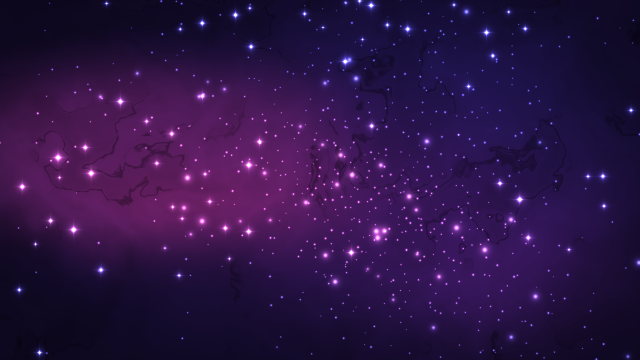
Write a Shadertoy shader that draws this background.

```glsl
const vec3 NIGHT = vec3(0.068, 0.040, 0.160);
const vec3 INDIGO = vec3(0.110, 0.080, 0.310);
const vec3 MAGENTA = vec3(0.390, 0.125, 0.400);
const vec3 ROSE = vec3(0.430, 0.120, 0.370);
const vec3 VIOLET = vec3(0.250, 0.095, 0.390);
const vec3 STAR_BLUE = vec3(0.32, 0.30, 1.00);
const vec3 STAR_PINK = vec3(1.00, 0.45, 0.95);
const float DUST_CELL = 0.026;
const float ORB_CELL = 0.070;
const float SPARKLE_CELL = 0.062;
const float VEIN_DEPTH = 0.30;

float hash(vec2 p) {
    vec3 q = fract(vec3(p.xyx) * 0.1031);
    q += dot(q, q.yzx + 33.33);
    return fract((q.x + q.y) * q.z);
}

float noise(vec2 p) {
    vec2 i = floor(p), f = fract(p);
    f = f * f * (3.0 - 2.0 * f);
    return mix(mix(hash(i), hash(i + vec2(1, 0)), f.x),
               mix(hash(i + vec2(0, 1)), hash(i + vec2(1, 1)), f.x), f.y);
}

float fbm(vec2 p) {
    float sum = 0.0, amp = 0.5;
    for (int i = 0; i < 5; i++) {
        sum += amp * noise(p);
        p = mat2(1.6, 1.2, -1.2, 1.6) * p + 7.3;
        amp *= 0.5;
    }
    return sum;
}

// Soft elliptical falloff, and a flatter version with a firmer rim
float glow(vec2 p, vec2 center, vec2 radius) {
    vec2 d = (p - center) / radius;
    return exp(-dot(d, d));
}

float plateau(vec2 p, vec2 center, vec2 radius) {
    vec2 d = (p - center) / radius;
    float q = dot(d, d);
    return exp(-q * q);
}

float pinkness(vec2 p) {
    return clamp(plateau(p, vec2(0.40, 0.53), vec2(0.75, 0.25))
               + glow(p, vec2(1.15, 0.30), vec2(0.45, 0.23)), 0.0, 1.0);
}

// Chance that a cell holds a star, by layer: 0 dust, 1 orbs, 2 sparkles
float density(vec2 p, int layer) {
    vec2 along = normalize(vec2(0.75, -0.42));
    vec2 d = p - vec2(1.03, 0.41);
    vec2 local = vec2(dot(d, along), dot(d, vec2(-along.y, along.x)));
    float stream = glow(local, vec2(0), vec2(0.55, 0.26));
    float upper = glow(p, vec2(1.22, 0.72), vec2(0.32, 0.30));
    if (layer == 0) return 0.02 + 0.72 * stream + 0.36 * upper;
    if (layer == 1) return 0.02 + 0.42 * stream + 0.16 * upper;
    return 0.02 + 0.30 * plateau(p, vec2(0.33, 0.46), vec2(0.32, 0.26))
         + 0.36 * plateau(p, vec2(1.02, 0.91), vec2(0.54, 0.13))
         + 0.32 * plateau(p, vec2(1.52, 0.46), vec2(0.24, 0.14));
}

float starShape(vec2 d, float size, int layer) {
    float r2 = dot(d, d);
    if (layer == 0) return exp(-r2 / (size * size));
    float star = exp(-r2 / (size * size)) + 0.35 * exp(-r2 / (size * size * 7.0));
    if (layer == 2) {
        vec2 a = abs(d) / size;
        star += 0.8 * (exp(-a.x * 0.65 - a.y * 3.2) + exp(-a.y * 0.65 - a.x * 3.2));
    }
    return star;
}

vec3 starLayer(vec2 p, float cell, float size, int layer) {
    vec3 light = vec3(0);
    vec2 base = floor(p / cell);
    for (int y = -1; y <= 1; y++)
    for (int x = -1; x <= 1; x++) {
        vec2 id = base + vec2(x, y);
        vec2 seed = id + 41.0 * float(layer + 1);
        vec2 pos = (id + vec2(hash(seed + 3.7), hash(seed + 19.1))) * cell;
        float present = step(hash(seed + 57.3), density(pos, layer));
        float vary = hash(seed + 83.9);
        vec3 tint = mix(STAR_BLUE, STAR_PINK, pinkness(pos));
        float s = starShape(p - pos, size * mix(0.65, 1.2, vary), layer);
        light += present * mix(0.45, 1.0, vary) * (tint * s + 0.3 * s * s);
    }
    return light;
}

void mainImage(out vec4 fragColor, in vec2 fragCoord) {
    vec2 p = fragCoord / iResolution.y;

    // Warped field shared by the cloud edges and the marbling
    vec2 warp = vec2(fbm(p * 4.0), fbm(p * 4.0 + 31.7)) - 0.5;
    float marble = fbm(p * 5.0 + warp * 3.5);
    vec2 q = p + warp * 0.09;

    // Nebula clouds
    vec3 col = NIGHT;
    col = mix(col, INDIGO, 0.75 * glow(q, vec2(1.28, 0.66), vec2(0.50, 0.40)));
    col = mix(col, VIOLET, 0.75 * glow(q, vec2(1.00, 0.46), vec2(0.48, 0.26)));
    col = mix(col, VIOLET, 0.70 * glow(q, vec2(1.36, 0.26), vec2(0.36, 0.20)));
    col = mix(col, MAGENTA, 0.80 * plateau(q, vec2(0.40, 0.56), vec2(0.58, 0.25)));
    col = mix(col, ROSE, 0.60 * glow(q, vec2(0.58, 0.44), vec2(0.36, 0.13)));

    // Marbled tone with thin dark veins
    float vein = 1.0 - smoothstep(0.0, 0.03, abs(marble - 0.46));
    float patches = smoothstep(0.40, 0.65, noise(p * 5.0 + 12.0));
    col *= 0.78 + 0.46 * marble;
    col *= 1.0 - VEIN_DEPTH * vein * patches;

    // Darkened rim
    vec2 rim = (fragCoord / iResolution.xy - 0.5) * 2.0;
    col *= 1.0 - 0.28 * smoothstep(0.5, 1.7, dot(rim, rim));

    // Stars
    col += 0.75 * starLayer(p, DUST_CELL, 0.0026, 0);
    col += 0.75 * starLayer(p, ORB_CELL, 0.0050, 1);
    col += 0.85 * starLayer(p, SPARKLE_CELL, 0.0052, 2);

    fragColor = vec4(min(col, 1.0), 1.0);
}
```
